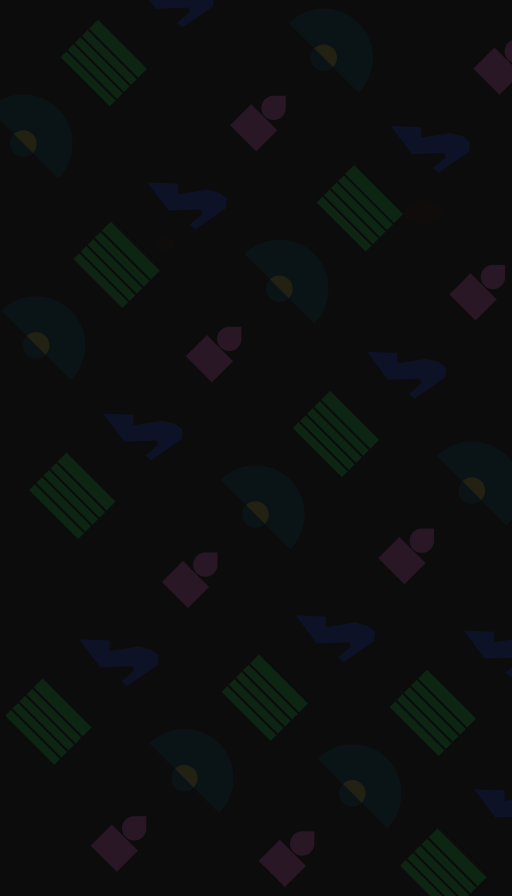
Write a Shadertoy shader that draws this pattern.

```glsl
// Dim geometric motifs strung along diagonal rows on a near-black ground.

// Lengths are in design units: 768 per canvas height, y pointing down.
const float UNITS = 768.0;
const float PERIOD = 493.0;    // repeat along a row, measured in x - y
const float CULL = 5.0;        // motifs centred farther outside are dropped
const int ROWS = 7;
const float ROW_SUM[ROWS] = float[](143.0, 327.0, 487.0, 660.0, 825.0, 982.0, 1127.0);
const float ROW_PHASE[ROWS] = float[](35.0, -127.0, 130.0, -84.0, -371.0, -240.0, -367.0);

const vec3 GROUND = vec3(0.047);
const vec3 GREEN = vec3(0.05, 0.15, 0.08);
const vec3 TEAL = vec3(0.04, 0.08, 0.085);
const vec3 OLIVE = vec3(0.135, 0.13, 0.07);
const vec3 PLUM = vec3(0.16, 0.09, 0.15);
const vec3 NAVY = vec3(0.05, 0.07, 0.15);
const vec3 SMUDGE = vec3(0.068, 0.047, 0.047);

const vec2 BAR_BLOCK = vec2(29.7, 22.6);
const float BAR_PITCH = 8.6;
const float BAR_GAP = 1.9;
const float DISC_RADIUS = 42.0;
const float HUB_RADIUS = 11.3;
const vec2 PLUM_BLOCK = vec2(15.8, 12.8);
const vec2 DROP_OFFSET = vec2(17.0, -17.0);
const float DROP_RADIUS = 10.4;

const int CORNERS = 12;
const vec2 BOLT[CORNERS] = vec2[](
    vec2(-35, -17), vec2(-9, -16), vec2(-9, -7), vec2(16, -11),
    vec2(27, -8), vec2(33, -3), vec2(32, 5), vec2(6, 23),
    vec2(1, 19), vec2(12, 10), vec2(11, 6), vec2(-17, 7));

float coverage(float d) {
    return clamp(0.5 - d * iResolution.y / UNITS, 0.0, 1.0);
}

// Turns a vector so that x runs along the falling diagonal.
vec2 diagonal(vec2 p) {
    return vec2(p.x + p.y, p.x - p.y) * 0.70711;
}

float box(vec2 p, vec2 halfSize) {
    vec2 q = abs(p) - halfSize;
    return length(max(q, 0.0)) + min(max(q.x, q.y), 0.0);
}

float polygon(vec2 p) {
    float d = dot(p - BOLT[0], p - BOLT[0]);
    float side = 1.0;
    for (int i = 0, j = CORNERS - 1; i < CORNERS; j = i, i++) {
        vec2 e = BOLT[j] - BOLT[i];
        vec2 w = p - BOLT[i];
        vec2 b = w - e * clamp(dot(w, e) / dot(e, e), 0.0, 1.0);
        d = min(d, dot(b, b));
        bvec3 c = bvec3(p.y >= BOLT[i].y, p.y < BOLT[j].y, e.x * w.y > e.y * w.x);
        if (all(c) || all(not(c))) side = -side;
    }
    return side * sqrt(d);
}

vec3 bars(vec3 col, vec2 p) {
    vec2 q = diagonal(p);
    float along = q.y + BAR_BLOCK.y - 7.8;
    float index = clamp(round(along / BAR_PITCH), 0.0, 3.0);
    float gap = abs(along - index * BAR_PITCH) - 0.5 * BAR_GAP;
    return mix(col, GREEN, coverage(max(box(q, BAR_BLOCK), -gap)));
}

vec3 halfDisc(vec3 col, vec2 p) {
    float chord = -diagonal(p).y;
    float hub = length(p) - HUB_RADIUS;
    col = mix(col, TEAL, coverage(min(max(length(p) - DISC_RADIUS, chord), hub)));
    return mix(col, OLIVE, coverage(max(hub, chord)));
}

vec3 blockAndDrop(vec3 col, vec2 p) {
    vec2 q = p - DROP_OFFSET;
    float drop = length(q) - DROP_RADIUS;
    if (q.x > 0.0 && q.y < 0.0) drop = max(q.x, -q.y) - DROP_RADIUS;
    return mix(col, PLUM, coverage(min(box(diagonal(p), PLUM_BLOCK), drop)));
}

vec3 smudge(vec3 col, vec2 p, vec2 radius, float strength) {
    return mix(col, SMUDGE, strength * (1.0 - smoothstep(0.75, 1.1, length(p / radius))));
}

void mainImage(out vec4 fragColor, in vec2 fragCoord) {
    vec2 size = vec2(iResolution.x / iResolution.y, 1.0) * UNITS;
    vec2 p = fragCoord / iResolution.y * UNITS;
    p.y = UNITS - p.y;

    // Faint stains on the ground
    vec3 col = smudge(GROUND, p - vec2(363.0, 182.0), vec2(17.0, 10.0), 0.8);
    col = smudge(col, p - vec2(142.0, 209.0), vec2(8.0, 6.0), 0.5);

    // Four motifs repeat in turn along every diagonal row
    for (int row = 0; row < ROWS; row++) {
        for (int kind = 0; kind < 4; kind++) {
            float shift = kind == 3 ? 115.0 : kind == 2 ? -258.0 : -138.0 * float(kind);
            float sum = ROW_SUM[row] + (kind == 3 ? 8.0 : 0.0);
            float start = ROW_PHASE[row] + shift;
            float diff = start + PERIOD * round((p.x - p.y - start) / PERIOD);
            vec2 centre = 0.5 * vec2(sum + diff, sum - diff);
            vec2 q = p - centre;
            if (any(lessThan(centre, vec2(-CULL))) ||
                any(greaterThan(centre, size + CULL)) || dot(q, q) > 2500.0) continue;
            if (kind == 0) col = bars(col, q);
            else if (kind == 1) col = halfDisc(col, q);
            else if (kind == 2) col = blockAndDrop(col, q);
            else col = mix(col, NAVY, coverage(polygon(q)));
        }
    }
    fragColor = vec4(col, 1.0);
}
```
